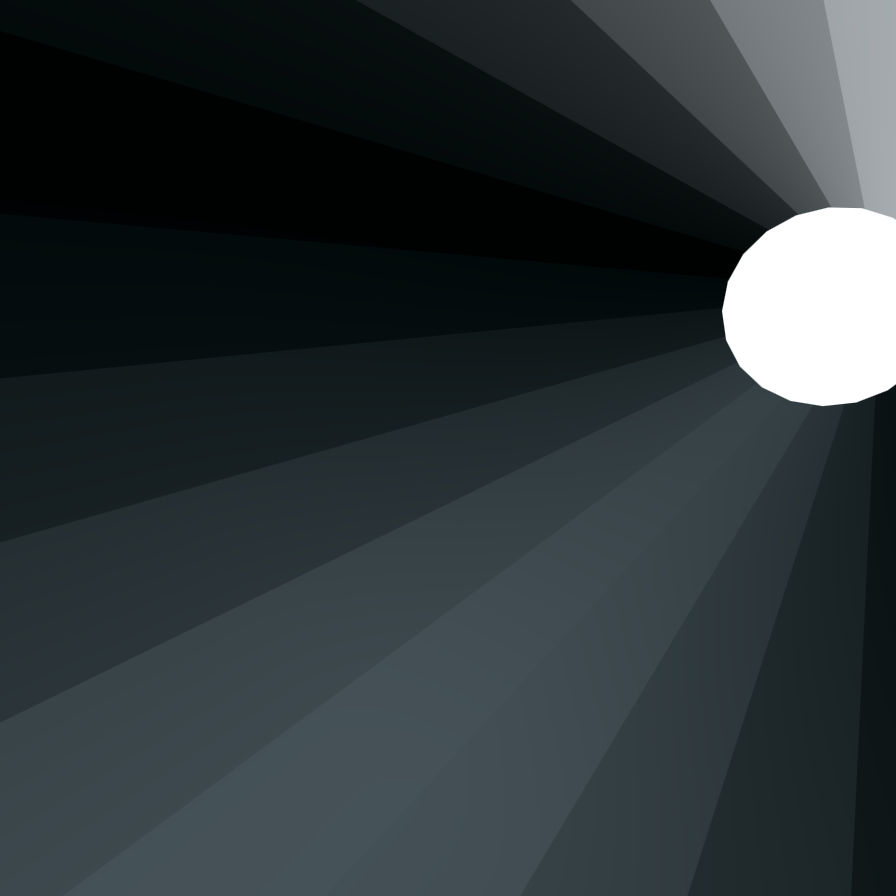
This background is drawn by a Shadertoy shader. Its source:

```glsl
#define APEX vec2(0.983, 0.673)
#define DISC_CENTER vec2(0.931, 0.658)
#define DISC_RADII vec2(0.1249, 0.1087)
#define DISC_TILT 0.28
#define FACETS 21.0
#define FACET_PHASE 1.075
#define RAY_AXIS 0.3316
#define RAY_SQUEEZE 1.685
#define RAY_SHIFT 0.309
#define INNER_SLOPE 0.3

const float TAU = 6.2831853;

// Continuous ray index around the apex; rays narrow toward RAY_AXIS
float rayIndex(vec2 p) {
    float angle = atan(-p.y, -p.x) - RAY_AXIS;
    float spread = 2.0 * atan(RAY_SQUEEZE * tan(0.5 * angle));
    return spread * FACETS / TAU + RAY_SHIFT;
}

// Bell-shaped light lobe across the rays, cut off at a dark floor
float lobe(float index, float center, float width, float peak, float cutoff) {
    float d = index - center;
    return max(peak * exp(-d * d / width) - cutoff, 0.0);
}

vec3 rayColor(float index, float dist) {
    float bright = lobe(index, -8.8, 9.7, 0.73, 0.02);
    float dim = lobe(index, 2.3, 12.0, 0.333, 0.027);
    dim *= mix(0.84, 1.05, smoothstep(0.1, 0.8, dist));
    vec3 color = bright * vec3(1.0, 1.0, 1.02) + dim * vec3(0.93, 1.0, 1.07);
    return max(color - vec3(0.026, 0.0, 0.0), 0.0);
}

// Signed distance-like value of the tilted, faceted disc
float facetedDisc(vec2 p) {
    float c = cos(DISC_TILT), s = sin(DISC_TILT);
    vec2 q = vec2(c * p.x + s * p.y, c * p.y - s * p.x) / DISC_RADII;
    float sector = TAU / FACETS;
    float a = mod(atan(q.y, q.x) - FACET_PHASE, sector) - 0.5 * sector;
    return length(q) * cos(a) - 1.012 * cos(0.5 * sector);
}

void mainImage(out vec4 fragColor, in vec2 fragCoord) {
    vec2 uv = fragCoord / iResolution.xy;
    vec2 p = uv - APEX;

    // Flat ray steps with smooth edges and a slight slope inside each
    float t = rayIndex(p);
    float edge = clamp(fwidth(t), 1e-4, 1.0);
    float flatIndex = floor(t) + clamp((fract(t) - 1.0) / edge + 1.0, 0.0, 1.0);
    float index = flatIndex + INNER_SLOPE * (t - flatIndex - 0.5);
    vec3 color = rayColor(index, length(p));

    // White disc over the apex
    float d = facetedDisc(uv - DISC_CENTER);
    float cover = clamp(0.5 - d / max(fwidth(d), 1e-5), 0.0, 1.0);
    fragColor = vec4(mix(color, vec3(1.0), cover), 1.0);
}
```
